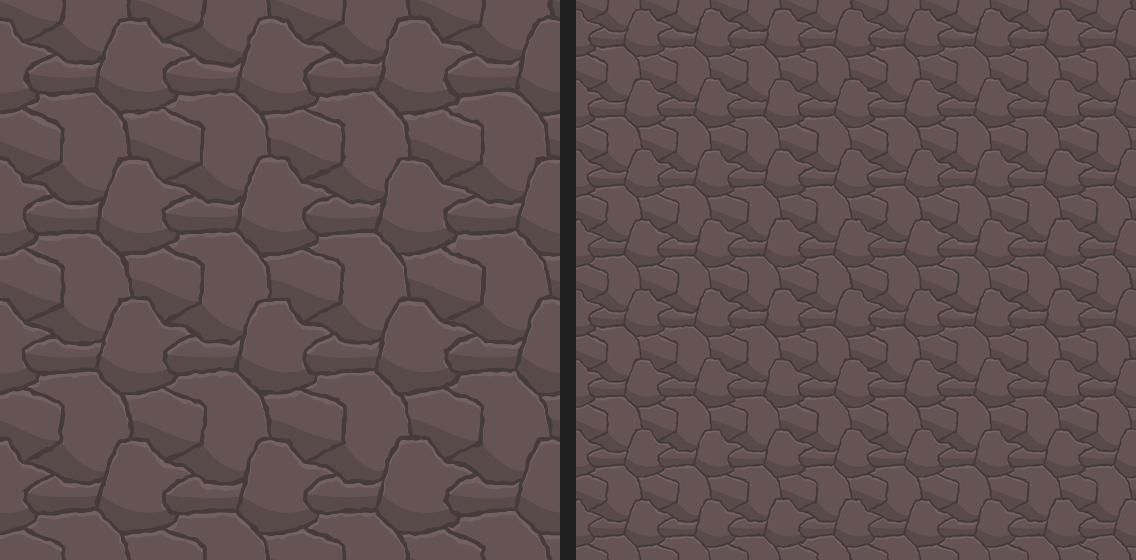
Left, the tile; right, the same tile 2 across and 2 down.
A WebGL 2 fragment shader for this texture:

```glsl
#version 300 es
precision highp float;
// Flat-shaded cobbles: a group of four interlocking stones repeats 4 x 4 times.
// Three stones are polygon distance fields and the fourth fills the remainder;
// wrapping noise roughens the joints, and curves bound the shade on each stone.
uniform vec2 u_resolution;
out vec4 outColor;

const float PERIOD = 192.0; // one group; the canvas is 4 periods wide

float hash(vec2 p) {
  return fract(sin(dot(p, vec2(127.1, 311.7))) * 43758.5453);
}

// Value noise with n cells across the canvas, wrapping at its edges
float noise(vec2 uv, float n) {
  vec2 cell = floor(uv * n), f = fract(uv * n);
  f = f * f * (3.0 - 2.0 * f);
  vec2 lo = mod(cell, n), hi = mod(cell + 1.0, n);
  return mix(mix(hash(lo), hash(vec2(hi.x, lo.y)), f.x),
             mix(hash(vec2(lo.x, hi.y)), hash(hi), f.x), f.y);
}

// Shift a point by whole periods to lie around a centre
vec2 wrapAround(vec2 p, vec2 centre) {
  return p - PERIOD * floor((p - centre) / PERIOD + 0.5);
}

// Add one polygon edge to the distance and flip the side when it is crossed
void edge(vec2 p, vec2 a, vec2 b, inout float dist, inout float side) {
  vec2 e = b - a, w = p - a;
  dist = min(dist, length(w - e * clamp(dot(w, e) / dot(e, e), 0.0, 1.0)));
  if ((a.y > p.y) != (b.y > p.y) && p.x < a.x + e.x * w.y / e.y) side = -side;
}

float tallStone(vec2 p) {
  vec2 v[20] = vec2[20](
    vec2(-28, 27), vec2(-13, 24), vec2(11, 27), vec2(20, 42), vec2(33, 57),
    vec2(62, 64), vec2(77, 75), vec2(52, 84), vec2(35, 97), vec2(34, 109),
    vec2(42, 124), vec2(52, 129), vec2(49, 139), vec2(31, 147), vec2(5, 154),
    vec2(-28, 156), vec2(-51, 134), vec2(-60, 124), vec2(-49, 80), vec2(-42, 55));
  float dist = 1e3, side = 1.0;
  p = wrapAround(p, vec2(8, 90));
  for (int i = 0; i < 20; i++) edge(p, v[i], v[(i + 1) % 20], dist, side);
  return dist * side;
}

float flatStone(vec2 p) {
  vec2 v[12] = vec2[12](
    vec2(77, 75), vec2(52, 84), vec2(35, 97), vec2(34, 109),
    vec2(42, 124), vec2(52, 129), vec2(64, 129), vec2(111, 124),
    vec2(132, 124), vec2(143, 80), vec2(127, 87), vec2(91, 85));
  float dist = 1e3, side = 1.0;
  p = wrapAround(p, vec2(88, 102));
  for (int i = 0; i < 12; i++) edge(p, v[i], v[(i + 1) % 12], dist, side);
  return dist * side;
}

float wedgeStone(vec2 p) {
  vec2 v[14] = vec2[14](
    vec2(-28, 156), vec2(5, 154), vec2(31, 147), vec2(47, 156), vec2(79, 167),
    vec2(87, 174), vec2(87, 194), vec2(84, 224), vec2(33, 249), vec2(20, 234),
    vec2(11, 219), vec2(-13, 216), vec2(-16, 191), vec2(-20, 171));
  float dist = 1e3, side = 1.0;
  p = wrapAround(p, vec2(30, 200));
  for (int i = 0; i < 14; i++) edge(p, v[i], v[(i + 1) % 14], dist, side);
  return dist * side;
}

// Signed distances to the tall, flat and wedge stones
vec3 stones(vec2 p) {
  return vec3(tallStone(p), flatStone(p), wedgeStone(p));
}

float jointDistance(vec3 d) {
  d = abs(d);
  return min(d.x, min(d.y, d.z));
}

// Height below the curved upper limit of the shade on the stone at p
float shadeDepth(vec2 p, vec3 d) {
  if (d.x < 0.0) {
    p = wrapAround(p, vec2(8, 90));
    return p.y - 127.0 + 0.0062 * pow(abs(p.x - 8.0), 2.0);
  }
  if (d.y < 0.0) {
    p = wrapAround(p, vec2(88, 102));
    return p.y - 107.0 + 0.0018 * pow(abs(p.x - 95.0), 2.0);
  }
  if (d.z < 0.0) {
    p = wrapAround(p, vec2(30, 200));
    return p.y - 190.0 - 31.0 * smoothstep(-20.0, 80.0, p.x);
  }
  p = wrapAround(p, vec2(105, 203));
  return p.y - max(190.0, 262.0 - 0.0115 * pow(abs(p.x - 143.0), 2.0));
}

void main() {
  vec2 uv = gl_FragCoord.xy / u_resolution;
  vec2 p = vec2(uv.x, 1.0 - uv.y) * 4.0 * PERIOD; // y runs downwards
  float soft = 2.0 * PERIOD / min(u_resolution.x, u_resolution.y);

  // Slow drift between repeats plus fine chipping of the joints
  vec2 drift = vec2(noise(uv, 16.0), noise(uv.yx, 17.0)) - 0.5;
  vec2 chips = vec2(noise(uv, 96.0), noise(uv.yx, 89.0)) - 0.5;
  vec2 rough = p + 5.0 * drift + 3.5 * chips;
  vec3 d = stones(rough);

  // Body, lower shade, uneven upper rim, then the joints
  vec3 color = vec3(0.40, 0.33, 0.33);
  float rimDrop = 3.0 + 4.0 * noise(uv, 40.0);
  float rim = jointDistance(stones(rough - vec2(0.0, rimDrop))) - 2.8;
  color = mix(color, vec3(0.45, 0.38, 0.38), 1.0 - smoothstep(-soft, soft, rim));
  float shade = smoothstep(-soft, soft, shadeDepth(p + 3.0 * drift, d));
  color = mix(color, vec3(0.35, 0.29, 0.29), shade);
  float joint = jointDistance(d) - 2.3 - 0.9 * noise(uv, 64.0);
  color = mix(color, vec3(0.27, 0.23, 0.23), 1.0 - smoothstep(-soft, soft, joint));
  outColor = vec4(color, 1.0);
}
```
